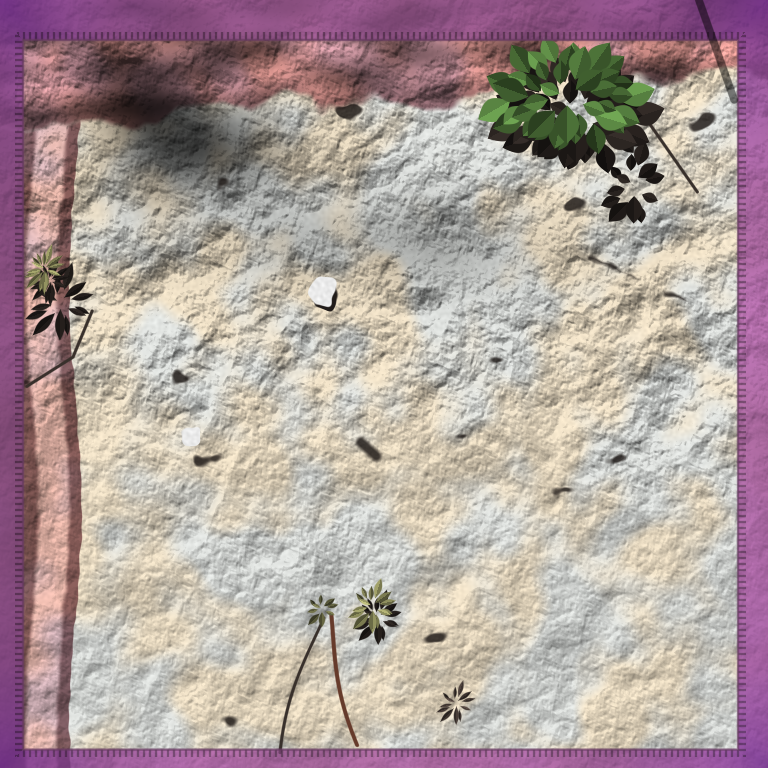
A Shadertoy shader for this texture:

```glsl
#define EDGE (0.8 / iResolution.y)
#define LIGHT_DIR vec2(-0.5, 0.86)
#define RELIEF 7.0
#define ROCK_WARM vec3(0.83, 0.78, 0.69)
#define ROCK_COOL vec3(0.77, 0.78, 0.77)
#define PINK vec3(0.84, 0.61, 0.66)
#define PURPLE vec3(0.53, 0.3, 0.5)
#define VIOLET vec3(0.4, 0.13, 0.55)
#define DARK vec3(0.13, 0.11, 0.1)
#define GREEN vec3(0.27, 0.4, 0.2)
#define DRY vec3(0.52, 0.52, 0.34)

vec2 hash2(vec2 p) {
  vec3 q = fract(p.xyx * vec3(0.1031, 0.103, 0.0973));
  q += dot(q, q.yzx + 33.33);
  return fract((q.xx + q.yz) * q.zy);
}

float knot(vec2 i, vec2 f, vec2 o) { return dot(hash2(i + o) * 2.0 - 1.0, f - o); }

float noise(vec2 p) {
  vec2 i = floor(p), f = fract(p), o = vec2(0, 1);
  vec2 u = f * f * f * (f * (f * 6.0 - 15.0) + 10.0);
  return mix(mix(knot(i, f, o.xx), knot(i, f, o.yx), u.x),
             mix(knot(i, f, o.xy), knot(i, f, o.yy), u.x), u.y);
}

// Stone height with ledges rising to the right
float relief(vec2 p) {
  p = mat2(0.91, -0.42, 0.42, 0.91) * p + 7.0;
  float height = 0.0, amp = 1.0, freq = 7.0;
  for (int i = 0; i < 6; i++) {
    float n = noise(p * freq + float(i) * 17.3);
    height += amp * mix(n, -1.5 * abs(n), 0.4);
    amp *= 0.55;
    freq *= 2.03;
  }
  return height;
}

float cover(float d) { return 1.0 - smoothstep(-EDGE, EDGE, d); }

float blob(vec2 q) { return exp(-dot(q, q)); }

float segment(vec2 p, vec2 a, vec2 b) {
  p -= a;
  b -= a;
  return length(p - b * clamp(dot(p, b) / dot(b, b), 0.0, 1.0));
}

// Leaves on a golden-angle spiral, outermost first
void leaves(inout vec3 col, vec2 p, vec2 spread, float size, float width, int count, vec3 tint) {
  for (int i = count; i > 0; i--) {
    float k = float(i), turn = k * 2.4;
    vec2 rnd = hash2(vec2(k, 4.0 + k * 3.0));
    vec2 root = spread * sqrt(k / float(count)) * vec2(cos(turn), sin(turn));
    float a = turn + rnd.x - 0.5, len = size * (0.6 + 0.6 * rnd.y);
    vec2 q = mat2(cos(a), -sin(a), sin(a), cos(a)) * (p - root) / len;
    float d = max(abs(q.y) - width * sin(3.14 * clamp(q.x, 0.0, 1.0)), abs(q.x - 0.5) - 0.5);
    col = mix(col, tint * (0.45 + 0.9 * rnd.x + 0.3 * step(0.0, q.y)), cover(d * len));
  }
}

// Leaves over their cast shadow
void plant(inout vec3 col, vec2 p, vec2 spread, float size, float width, int count, vec3 tint) {
  leaves(col, p - vec2(0.3, -0.6) * size, spread, size, width, count, DARK);
  leaves(col, p, spread, size, width, count, tint);
}

void mainImage(out vec4 fragColor, in vec2 fragCoord) {
  vec2 p = fragCoord / iResolution.xy;
  float broad = noise(p * 6.0 + 3.0), fine = noise(p * 45.0), grain = noise(p * 170.0);
  vec2 rough = p + 0.01 * vec2(fine, noise(p * 50.0 + 9.0));

  // Lit stone
  float slope = relief(p) - relief(p + 0.003 * LIGHT_DIR);
  slope *= RELIEF * (0.55 + 0.5 * smoothstep(0.25, 0.6, p.y + 0.25 * broad));
  float cool = smoothstep(-0.25, 0.25, broad + 0.7 * noise(p * 17.0));
  vec3 col = mix(ROCK_WARM, ROCK_COOL, cool) * (1.0 + clamp(slope, -0.52, 0.16) + 0.1 * grain);

  // Soft cast shadows
  float shade = 0.5 * blob((p - vec2(0.27, 0.81)) * vec2(9, 16))
    + 0.4 * blob((p - vec2(0.19, 0.87)) * vec2(16, 10))
    + 0.2 * blob((p - vec2(0.5, 0.68)) * vec2(4, 16));
  col *= 1.0 - min(shade * (1.0 + broad), 0.7);

  // Pits: x, y, radius
  vec3 pits[12] = vec3[12](
    vec3(0.29, 0.76, 0.008), vec3(0.918, 0.842, 0.015), vec3(0.75, 0.733, 0.016),
    vec3(0.805, 0.402, 0.011), vec3(0.735, 0.363, 0.011), vec3(0.645, 0.53, 0.01),
    vec3(0.235, 0.508, 0.012), vec3(0.455, 0.855, 0.018), vec3(0.568, 0.17, 0.013),
    vec3(0.298, 0.06, 0.01), vec3(0.6, 0.432, 0.011), vec3(0.275, 0.402, 0.014));
  float pit = segment(rough, vec2(0.77, 0.665), vec2(0.9, 0.605)) - 0.012 * fine;
  for (int i = 0; i < 12; i++) {
    vec2 q = mat2(0.75, -0.5, 0.35, 1.5) * (rough - pits[i].xy);
    pit = min(pit, length(q) - pits[i].z * (0.7 + 1.2 * fine));
  }
  pit = min(pit, segment(p, vec2(0.47, 0.424), vec2(0.49, 0.406)) - 0.006);
  col = mix(col, DARK, 0.85 * (1.0 - smoothstep(-0.003, 0.004, pit)));

  // Pale chip, shaded below right
  vec2 chip = rough - vec2(0.421, 0.621);
  col = mix(col, DARK, cover(length(chip + 0.007 * LIGHT_DIR) - 0.018));
  chip = p.y < 0.5 ? (rough - vec2(0.249, 0.431)) * 1.4 : chip;
  col = mix(col, vec3(0.92) + 0.1 * grain, cover(length(chip) - 0.019));

  // Pink bands along the top and left
  float rim = 0.835 + 0.032 * smoothstep(0.2, 0.24, p.x) + 0.037 * smoothstep(0.5, 0.8, p.x);
  float top = smoothstep(-0.006, 0.006, rough.y - rim + 0.04 * noise(p * 13.0));
  col *= mix(vec3(1), PINK * (0.83 + 0.9 * noise(p * vec2(9, 24))), top);
  float x = p.x + 0.008 * sin(p.y * 11.0 + 1.0) + 0.004 * fine;
  vec3 paint = mix(vec3(1, 0.84, 0.88), PINK * 0.68, smoothstep(0.016, 0.024, abs(x - 0.062)));
  col *= mix(vec3(1), paint, cover(x - 0.098) * (1.0 - top));

  // Twigs and root stems
  vec2 bent = p + vec2(0.01 * sin(p.y * 18.0), 0);
  float twig = segment(bent, vec2(0.418, 0.195), vec2(0.368, 0.02));
  twig = min(twig, segment(p, vec2(0.12, 0.595), vec2(0.095, 0.535)));
  twig = min(twig, segment(p, vec2(0.095, 0.535), vec2(0.035, 0.497)));
  twig = min(twig, segment(p, vec2(0.845, 0.84), vec2(0.908, 0.75)));
  col = mix(col, DARK * 1.7, cover(twig - 0.002));
  float stem = segment(bent, vec2(0.427, 0.2), vec2(0.47, 0.03));
  col = mix(col, vec3(0.4, 0.23, 0.17), cover(stem - 0.0026));

  // Plants
  leaves(col, p - vec2(0.825, 0.757), vec2(0.02, 0.03), 0.03, 0.3, 12, DARK);
  plant(col, p - vec2(0.737, 0.873), vec2(0.075, 0.046), 0.042, 0.32, 40, GREEN);
  leaves(col, p - vec2(0.078, 0.605), vec2(0.02), 0.034, 0.16, 13, DARK);
  plant(col, p - vec2(0.058, 0.65), vec2(0.006), 0.026, 0.13, 15, DRY);
  plant(col, p - vec2(0.485, 0.21), vec2(0.013), 0.025, 0.18, 14, DRY);
  leaves(col, p - vec2(0.419, 0.207), vec2(0.008), 0.017, 0.2, 9, DRY * 0.7);
  leaves(col, p - vec2(0.594, 0.084), vec2(0.01), 0.02, 0.14, 12, DARK * 2.0);

  // Ruler frame: depth grows outward
  float sides = max(0.03 - p.x, p.x - 0.961), ends = max(p.y - 0.948, 0.024 - p.y);
  float depth = max(sides, ends), along = sides > ends ? p.y : p.x;
  vec3 ruler = PURPLE * (0.85 + 0.5 * col.g + 0.3 * broad);
  vec2 nook = min(p, 1.0 - p);
  ruler = mix(ruler, VIOLET, 0.75 * exp(-9.0 * max(nook.x, nook.y)));
  float tick = smoothstep(0.2, 0.4, abs(fract(along * 128.0) - 0.5));
  ruler *= 1.0 - 0.35 * tick * step(depth, 0.01);
  col = mix(col, ruler, 0.9 * cover(-depth));
  col = mix(col, PURPLE * 0.75, 0.7 * cover(abs(depth) - 0.0015));

  // Dark strip at the upper right
  col *= 1.0 - 0.5 * cover(segment(p, vec2(0.91, 1), vec2(0.956, 0.87)) - 0.005);
  fragColor = vec4(clamp(col, 0.0, 1.0), 1);
}
```
